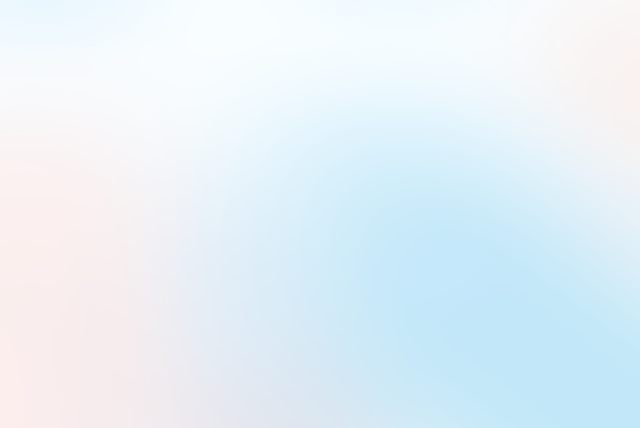
Give the GLSL for this background, as a Shadertoy shader.

```glsl
// A pale, soft gradient: a near-white field with blush at the sides and a
// sky-blue band running to the lower right. Each tint is an elliptical glow
// mixed over the last; positions are in units of the canvas height.

// Smooth falloff from 1 at the centre, with a slightly flattened top.
float falloff(vec2 q) {
    return exp(-pow(dot(q, q), 1.3));
}

// Lays an elliptical tint over the base colour.
vec3 addGlow(vec3 base, vec2 p, vec2 centre, vec2 radius, vec3 tint, float amount) {
    return mix(base, tint, amount * falloff((p - centre) / radius));
}

// Half-open band: full strength along the axis past its head, fading behind.
float bandMask(vec2 p) {
    vec2 axis = vec2(0.8, -0.6);
    vec2 offset = p - vec2(1.14, 0.27);
    float along = min(dot(offset, axis), 0.0);
    float across = dot(offset, vec2(0.6, 0.8));
    float width = mix(0.43, 0.34, smoothstep(-0.2, 0.2, across));
    return falloff(vec2(along / 0.54, across / width));
}

void mainImage(out vec4 fragColor, in vec2 fragCoord) {
    vec2 uv = fragCoord / iResolution.xy;
    vec2 p = vec2(uv.x * 1.5, uv.y);

    // Near-white field, slightly greyer toward the bottom
    vec3 color = mix(vec3(0.955, 0.965, 0.975), vec3(0.975, 0.992, 1.0),
                     smoothstep(0.2, 0.8, p.y));

    // Cool light along the top
    color = addGlow(color, p, vec2(0.60, 0.88), vec2(0.35, 0.25), vec3(0.982, 0.996, 1.0), 0.8);
    color = addGlow(color, p, vec2(0.10, 1.03), vec2(0.28, 0.15), vec3(0.915, 0.970, 1.0), 0.95);
    color = addGlow(color, p, vec2(0.94, 1.03), vec2(0.28, 0.09), vec3(0.935, 0.978, 0.998), 0.8);

    // Blush on the left
    color = addGlow(color, p, vec2(0.10, 0.15), vec2(0.45, 0.52), vec3(0.970, 0.920, 0.924), 0.95);
    color = addGlow(color, p, vec2(0.04, 0.50), vec2(0.26, 0.20), vec3(0.995, 0.942, 0.935), 0.65);
    color = addGlow(color, p, vec2(0.00, 0.08), vec2(0.16, 0.32), vec3(0.990, 0.936, 0.930), 0.7);

    // Lavender transition at the bottom and middle
    color = addGlow(color, p, vec2(0.68, 0.02), vec2(0.30, 0.26), vec3(0.905, 0.895, 0.922), 0.9);
    color = addGlow(color, p, vec2(0.58, 0.33), vec2(0.20, 0.24), vec3(0.895, 0.930, 0.970), 0.7);

    // Blush on the right, cooling downward
    color = addGlow(color, p, vec2(1.54, 0.77), vec2(0.32, 0.30), vec3(0.980, 0.946, 0.940), 0.95);
    color = addGlow(color, p, vec2(1.46, 0.47), vec2(0.25, 0.14), vec3(0.950, 0.952, 0.970), 0.7);

    // Pale halo, then the blue band itself
    color = addGlow(color, p, vec2(0.93, 0.58), vec2(0.42, 0.22), vec3(0.915, 0.970, 1.0), 0.7);
    color = mix(color, vec3(0.757, 0.906, 0.973), bandMask(p));
    color = addGlow(color, p, vec2(1.04, 0.36), vec2(0.15, 0.10), vec3(0.780, 0.910, 0.990), 0.6);

    fragColor = vec4(color, 1.0);
}
```
